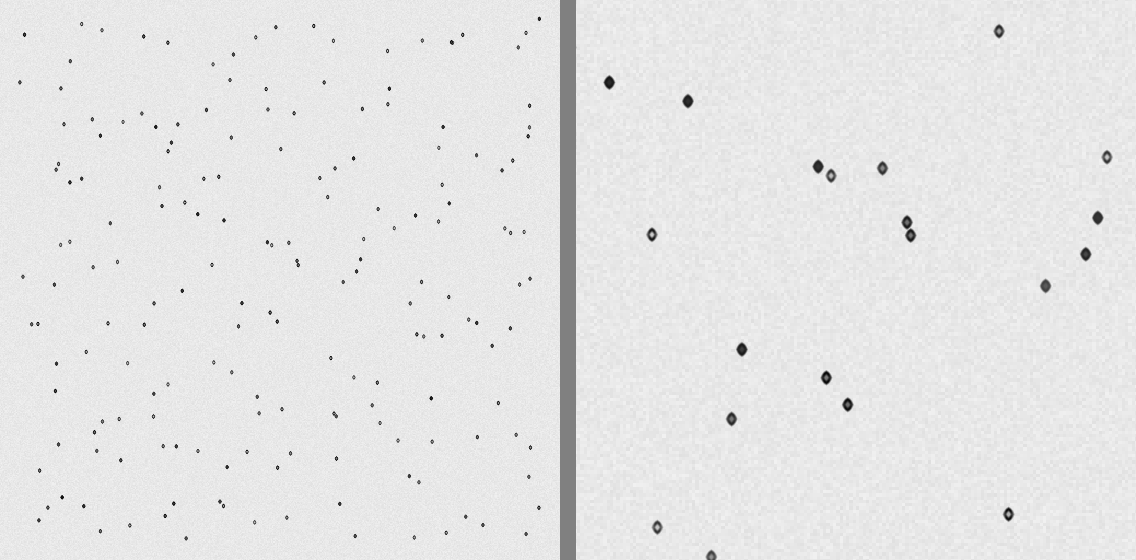
Left: the whole. Right: its middle third, enlarged.
Write a three.js fragment shader that draws this texture.

```glsl
// Pale grainy paper scattered with tiny dark hollow specks.
varying vec2 vUv;

float hash(vec2 p) {
  vec3 q = fract(p.xyx * vec3(0.1031, 0.1030, 0.0973));
  q += dot(q, q.yzx + 33.33);
  return fract((q.x + q.y) * q.z);
}

// Fine cellular grain, roughly bell-shaped around zero
float paperGrain(vec2 uv) {
  vec2 cell = floor(uv * 512.0);
  return hash(cell + 3.0) + hash(cell + 641.0) - 1.0;
}

// Ink of one speck: a tall rounded diamond, dark at its tips, with a paler core
float speck(vec2 offset, vec2 seed) {
  vec2 q = abs(offset) / vec2(0.0035, 0.0044);
  float r = mix(length(q), q.x + q.y, 0.35);
  float body = 1.0 - smoothstep(0.7, 1.15, r);
  float core = 1.0 - smoothstep(0.15, 0.65, r);
  float hollow = hash(seed + 17.0);
  float strength = mix(0.72, 1.0, hash(seed + 29.0));
  float sides = 1.0 - 0.35 * hollow * smoothstep(0.3, 0.8, q.x);
  return body * strength * sides * (1.0 - 0.85 * hollow * core);
}

// Up to three specks in each cell of a 9 by 9 grid, clear of the border
float specks(vec2 uv) {
  float cellSize = 0.105;
  vec2 p = (uv - 0.028) / cellSize;
  vec2 cell = floor(p);
  if (any(lessThan(cell, vec2(0.0))) || any(greaterThan(cell, vec2(8.0)))) return 0.0;
  float ink = 0.0;
  for (int i = 0; i < 3; i++) {
    vec2 seed = cell * 7.0 + float(i) * 83.0 + 5.0;
    vec2 center = mix(vec2(0.05), vec2(0.95), vec2(hash(seed), hash(seed + 151.0)));
    float present = step(hash(seed + 307.0), 0.75);
    ink = max(ink, present * speck((p - cell - center) * cellSize, seed));
  }
  return ink;
}

void main() {
  vec3 paper = vec3(0.91 + 0.035 * paperGrain(vUv));
  vec3 inkColor = vec3(0.03);
  gl_FragColor = vec4(mix(paper, inkColor, specks(vUv)), 1.0);
}
```
